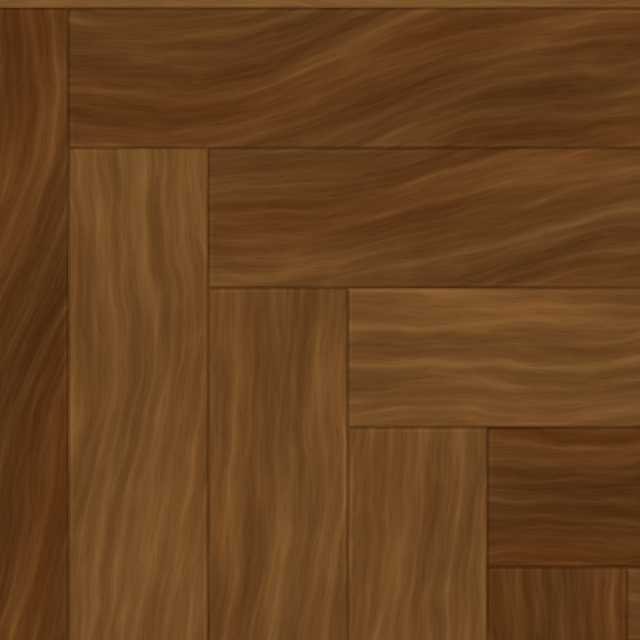
Reproduce this texture procedurally as a Shadertoy shader.

```glsl
const float PLANK_WIDTH = 0.2182;
const float PLANK_LENGTH = 6.0;              // in plank widths
const vec2 CORNER = vec2(0.107, 0.987);      // top left of the first level plank
const vec3 DARK_WOOD = vec3(0.32, 0.19, 0.08);
const vec3 LIGHT_WOOD = vec3(0.49, 0.33, 0.17);
const vec3 RED_TINT = vec3(0.022, -0.004, -0.012);
const float LEVEL_TONES[6] = float[6](0.95, 0.34, 0.42, 0.74, 0.16, 0.42);
const float UPRIGHT_TONES[6] = float[6](0.2, 0.76, 0.66, 0.72, 0.18, 0.5);

struct Plank {
    vec2 uv;       // along and across, in plank widths
    float tone;
    float seed;
};

vec2 hash2(vec2 p) {
    vec2 s = vec2(dot(p, vec2(127.1, 311.7)), dot(p, vec2(269.5, 183.3)));
    return fract(sin(s) * 43758.5);
}

// Squared distance to the nearest scattered point, about 0 to 1
float cellular(vec2 p) {
    vec2 cell = floor(p);
    float nearest = 2.0;
    for (int y = -1; y <= 1; y++) {
        for (int x = -1; x <= 1; x++) {
            vec2 neighbour = cell + vec2(x, y);
            vec2 offset = neighbour + hash2(neighbour) - p;
            nearest = min(nearest, dot(offset, offset));
        }
    }
    return nearest;
}

// Herringbone: each diagonal step shifts the level and upright planks by one
Plank findPlank(vec2 q) {
    vec2 cell = floor(q);
    vec2 inside = q - cell;
    float period = 2.0 * PLANK_LENGTH;
    float stepIndex = floor(mod(cell.x - cell.y + 0.5, period));
    bool level = stepIndex < PLANK_LENGTH;
    float along = level ? stepIndex : period - 1.0 - stepIndex;
    float lane = level ? cell.y : cell.x;
    int index = int(mod(lane + 1.5, 6.0));

    Plank plank;
    plank.uv = level ? inside : inside.yx;
    plank.uv.x += along;
    plank.tone = level ? LEVEL_TONES[index] : UPRIGHT_TONES[index];
    plank.seed = 40.0 * hash2(vec2(lane, level ? 3.0 : 8.0)).x;
    return plank;
}

// Darker planks carry more slanted figure
vec2 bendGrain(vec2 uv, float tone, float seed) {
    float slant = 0.3 * (1.0 - tone) * smoothstep(0.5, 3.0, uv.x) * uv.x;
    float wave = 0.05 * sin(uv.x * 1.7 + seed) + 0.018 * sin(uv.x * 4.3 + uv.y * 5.0 + seed);
    float ripple = 0.006 * sin(uv.x * 13.0 + uv.y * 9.0 + seed * 2.0);
    return uv + vec2(0.0, slant + wave + ripple);
}

float grain(vec2 uv, float seed) {
    vec2 p = uv + seed;
    float broad = cellular(p * vec2(0.55, 4.5)) - 0.23;
    float streak = cellular(p * vec2(0.9, 15.0)) - 0.23;
    float fibre = cellular(p * vec2(3.5, 36.0)) - 0.23;
    float ribbon = sin(uv.y * 21.0 + 1.6 * sin(uv.x * 0.8 + seed) + seed)
                 + 0.6 * sin(uv.y * 47.0 + 1.3 * sin(uv.x * 1.4 + seed));
    float cloud = sin(uv.x * 1.5 + uv.y * 2.3 + seed) * sin(uv.x * 0.7 - uv.y * 3.1 + seed);
    return 0.5 * broad + 0.5 * streak + 0.26 * fibre + 0.055 * ribbon + 0.1 * cloud;
}

// Sparse short dark pores
float pores(vec2 uv, float seed) {
    return 1.0 - smoothstep(0.0, 0.035, cellular((uv + seed) * vec2(4.0, 26.0)));
}

float edgeDistance(vec2 uv) {
    vec2 d = min(uv, vec2(PLANK_LENGTH, 1.0) - uv);
    return min(d.x, d.y);
}

void mainImage(out vec4 fragColor, in vec2 fragCoord) {
    vec2 canvas = fragCoord / iResolution.xy;
    vec2 q = (canvas - CORNER) * vec2(1.0, -1.0) / PLANK_WIDTH;
    Plank plank = findPlank(q);

    // Wood figure
    vec2 bent = bendGrain(plank.uv, plank.tone, plank.seed);
    float tone = plank.tone + grain(bent, plank.seed) - 0.13 * pores(bent, plank.seed);
    vec3 color = mix(DARK_WOOD, LIGHT_WOOD, clamp(tone, -0.2, 1.15));
    float redness = (1.0 - plank.tone) * (0.5 + 0.5 * sin(bent.y * 6.0 + plank.seed));
    color += RED_TINT * redness;

    // Thin dark joint with a faint worn lip beside it
    float edge = edgeDistance(plank.uv);
    float pixel = 1.0 / (iResolution.y * PLANK_WIDTH);
    float joint = 1.0 - smoothstep(0.004, 0.012 + pixel, edge);
    float lip = smoothstep(0.012, 0.022, edge) * (1.0 - smoothstep(0.026, 0.042, edge));
    float wear = 0.5 + 0.5 * sin(plank.uv.x * 2.6 + plank.uv.y * 4.0 + plank.seed);
    color *= 1.0 - 0.2 * joint + 0.08 * lip * wear;

    fragColor = vec4(color, 1.0);
}
```
